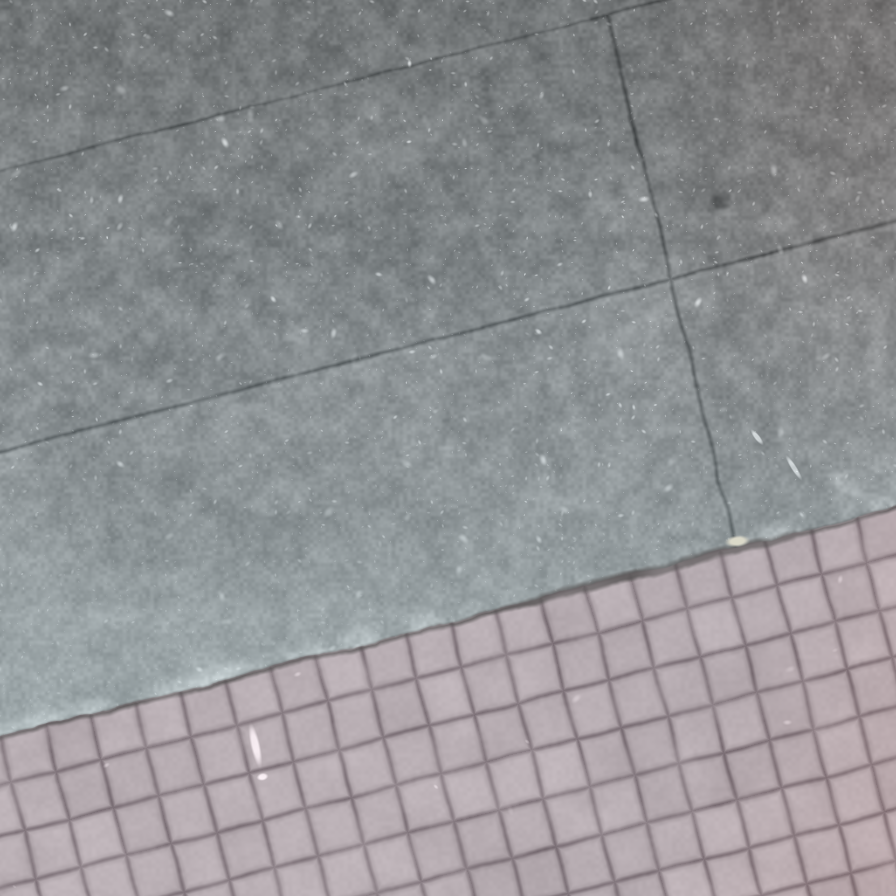
This texture is drawn by a Shadertoy shader. Its source:

```glsl
// Worn grey paving slabs above a field of small pink tiles, all on one slanted axis.
// Slabs are value noise plus scattered flecks; joints and tile grout are line
// distances in a rotated frame, roughened by low frequency noise.

#define TILT 0.252                    // slope of the paving, radians
#define KERB 0.1714                   // slab border along the across axis
#define JOINT_LOW 0.4803
#define JOINT_HIGH 0.7834
#define JOINT_CROSS 0.897
#define TILE_SIZE vec2(0.0519, 0.0550)
#define TILE_ORIGIN vec2(0.0962, 0.1190)
#define GROUT 0.0021                  // half width of the grout
#define GRAIN 0.17                    // contrast of the slab noise
#define FLECK_GAIN 0.30

float hash(vec2 p) {
    vec3 v = fract(vec3(p.xyx) * 0.1031);
    v += dot(v, v.yzx + 33.33);
    return fract((v.x + v.y) * v.z);
}

float noise(vec2 p) {
    vec2 i = floor(p), f = fract(p);
    f = f * f * (3.0 - 2.0 * f);
    return mix(mix(hash(i), hash(i + vec2(1, 0)), f.x),
               mix(hash(i + vec2(0, 1)), hash(i + vec2(1, 1)), f.x), f.y);
}

float fbm(vec2 p) {
    float sum = 0.0, amp = 0.5;
    for (int i = 0; i < 4; i++) {
        sum += amp * noise(p);
        p = mat2(1.6, 1.2, -1.2, 1.6) * p + 7.3;
        amp *= 0.5;
    }
    return sum / 0.9375;
}

// Soft elongated chips, at most one in each cell.
float flecks(vec2 p, float cells, float density) {
    vec2 id = floor(p * cells);
    float a = 6.2832 * hash(id + 5.1), size = hash(id + 9.7);
    vec2 centre = 0.35 + 0.3 * vec2(hash(id + 17.3), hash(id + 41.9));
    vec2 d = mat2(cos(a), sin(a), -sin(a), cos(a)) * (fract(p * cells) - centre);
    float shape = 1.0 - smoothstep(0.02, 0.12 + 0.22 * size, length(d * vec2(1.0, 1.7)));
    return shape * step(hash(id), density) * (0.35 + 0.65 * hash(id + 63.0));
}

float line(float d, float halfWidth, float soft) {
    return 1.0 - smoothstep(halfWidth - soft, halfWidth + soft, abs(d));
}

// Soft oval mark aligned with a direction.
float mark(vec2 p, vec2 centre, vec2 radius, float angle) {
    vec2 d = p - centre;
    d = vec2(dot(d, vec2(cos(angle), sin(angle))), dot(d, vec2(-sin(angle), cos(angle))));
    return 1.0 - smoothstep(0.5, 1.2, length(d / radius));
}

vec3 slabColour(vec2 p, vec2 q, float px) {
    vec3 col = mix(vec3(0.60, 0.64, 0.65), vec3(0.535, 0.56, 0.57), smoothstep(0.15, 0.62, p.y));
    col = mix(col, vec3(0.445, 0.46, 0.465), smoothstep(0.55, 1.02, p.y));
    col += vec3(0.022, 0.0, -0.006) * smoothstep(0.6, 1.0, p.x) * smoothstep(0.35, 0.8, p.y);

    // Stains, then coarse and fine grain.
    float rough = smoothstep(0.2, 0.65, p.y);
    col += 0.09 * (fbm(p * 7.0) - 0.5);
    col += GRAIN * (0.6 + 0.4 * rough) * (fbm(p * 48.0) - 0.5);
    col += 0.07 * (noise(p * 230.0) - 0.5);
    float chips = flecks(p, 34.0, 0.10) + 0.7 * flecks(p + 3.7, 75.0, 0.20)
                + 0.5 * flecks(p + 8.1, 130.0, 0.22);
    col += FLECK_GAIN * chips * (0.35 + 0.65 * rough) * (0.5 + fbm(p * 11.0 + 4.0));

    // Joints between slabs.
    float wobble = 0.004 * (fbm(q * 28.0) - 0.5);
    float wear = 0.55 + 0.6 * noise(q * 22.0);
    float soft = 0.0013 + px;
    float cross = q.x - JOINT_CROSS - 0.0155 * (q.y - JOINT_LOW);
    float joints = line(q.y - JOINT_LOW + wobble, 0.0018, soft);
    joints = max(joints, 0.75 * line(q.y - JOINT_HIGH + wobble, 0.0015, soft));
    joints = max(joints, line(cross + 1.5 * wobble, 0.002, soft) * step(q.y, JOINT_HIGH));
    col -= 0.19 * joints * wear;
    col += 0.03 * line(q.y - JOINT_LOW + 0.006, 0.002, 0.003);

    // Pit, scuffs and the pale worn lip.
    col -= 0.13 * mark(p, vec2(0.805, 0.776), vec2(0.013, 0.011), 0.4);
    col += 0.30 * mark(p, vec2(0.845, 0.512), vec2(0.010, 0.003), -0.9);
    col += 0.28 * mark(p, vec2(0.886, 0.478), vec2(0.015, 0.003), -1.0);
    col += 0.10 * mark(p, vec2(0.957, 0.458), vec2(0.040, 0.014), -0.3) * noise(p * 60.0) * 1.5;
    float lip = 1.0 - smoothstep(0.0, 0.024, q.y - KERB);
    return col + 0.13 * lip * smoothstep(0.35, 0.7, fbm(q * 32.0));
}

vec3 tileColour(vec2 p, vec2 q, float px) {
    vec2 bend = 0.005 * (vec2(fbm(q * 17.0), fbm(q * 17.0 + 31.0)) - 0.5);
    vec2 grid = (q + bend - TILE_ORIGIN) / TILE_SIZE;
    vec2 gap = (0.5 - abs(fract(grid) - 0.5)) * TILE_SIZE;
    float d = min(gap.x, gap.y);

    vec3 col = mix(vec3(0.725, 0.685, 0.705), vec3(0.745, 0.665, 0.675),
                   smoothstep(0.65, 1.15, p.x - 0.4 * p.y));
    col += 0.035 * (hash(floor(grid)) - 0.5) + 0.06 * (fbm(p * 26.0) - 0.5);
    col += 0.025 * (noise(p * 210.0) - 0.5) + 0.12 * flecks(p, 38.0, 0.035);
    col -= 0.055 * (1.0 - smoothstep(0.002, 0.009, d));
    col -= vec3(0.15, 0.155, 0.15) * line(d, GROUT, 0.0012 + px) * (0.65 + 0.6 * noise(q * 30.0));
    col += 0.24 * mark(p, vec2(0.285, 0.168), vec2(0.023, 0.005), -1.35);
    return col + 0.24 * mark(p, vec2(0.293, 0.133), vec2(0.006, 0.004), 0.2);
}

void mainImage(out vec4 fragColor, in vec2 fragCoord) {
    vec2 p = fragCoord / iResolution.xy;
    float px = 1.0 / iResolution.y, c = cos(TILT), s = sin(TILT);
    vec2 q = vec2(c * p.x + s * p.y, c * p.y - s * p.x);

    float edge = q.y - KERB + 0.009 * (fbm(q * 30.0) - 0.5);
    vec3 col = mix(tileColour(p, q, px), slabColour(p, q, px), smoothstep(-px, px, edge));

    // Ragged shadow under the slab, deepest toward the right.
    float deep = smoothstep(0.60, 0.72, q.x) * (1.0 - smoothstep(0.90, 1.0, q.x));
    float shade = line(edge + 0.002, 0.0022 + 0.003 * deep, 0.002 + px);
    col = mix(col, vec3(0.33, 0.32, 0.32), shade * (0.45 + 0.5 * noise(q * 26.0)));
    col = mix(col, vec3(0.86, 0.85, 0.79), mark(p, vec2(0.823, 0.396), vec2(0.013, 0.006), 0.1));
    fragColor = vec4(clamp(col, 0.0, 1.0), 1.0);
}
```
